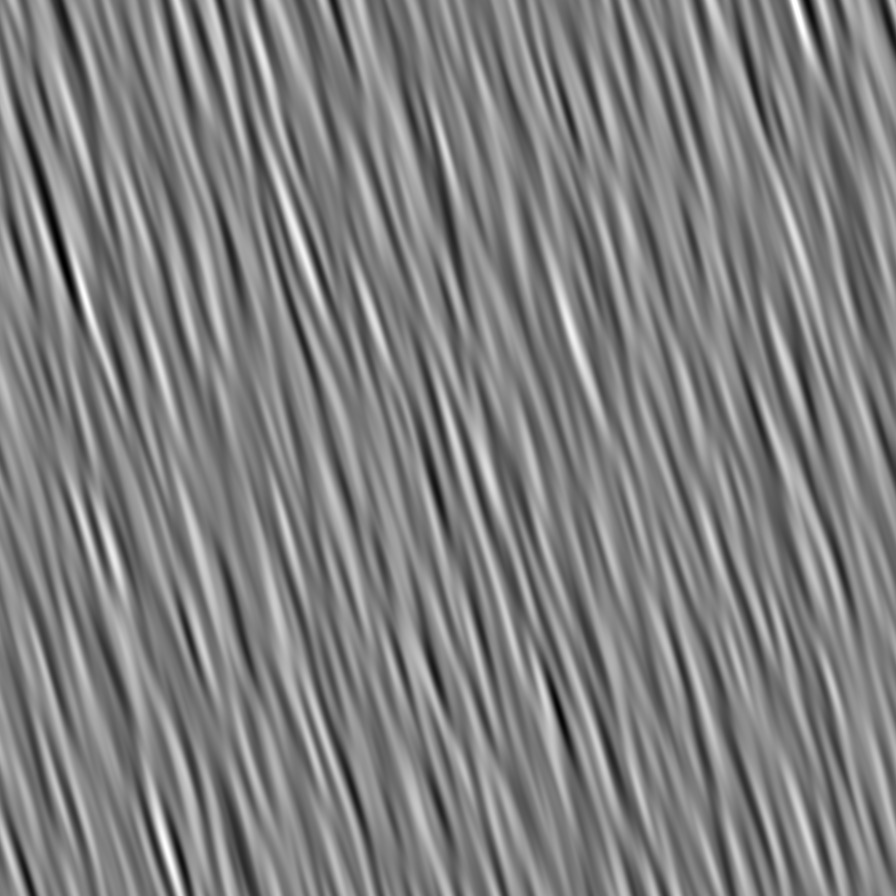
Give the GLSL for this texture, as a WebGL 2 fragment shader.

```glsl
#version 300 es
precision highp float;

// Soft grey streaks leaning down to the right, like brushed fibres.
// Several layers of gradient noise, stretched along slightly different
// directions, are summed so the streaks merge, taper and cross.

uniform vec2 u_resolution;
out vec4 fragColor;

// Random pair in -1..1 for a lattice point of one layer.
vec2 hash(vec2 cell, float layer) {
    vec3 p = fract(vec3(cell.xyx + layer * 17.3) * vec3(0.1031, 0.1030, 0.0973));
    p += dot(p, p.yzx + 33.33);
    return 2.0 * fract((p.xx + p.yz) * p.zy) - 1.0;
}

// Slope contribution of one lattice corner; slopes run almost only across the streak.
float corner(vec2 cell, vec2 offset, vec2 local, float layer) {
    vec2 slope = hash(cell + offset, layer) * vec2(1.0, 0.06);
    return dot(slope, local - offset);
}

float gradientNoise(vec2 p, float layer) {
    vec2 cell = floor(p);
    vec2 f = p - cell;
    vec2 fade = f * f * f * (f * (f * 6.0 - 15.0) + 10.0);
    float low = mix(corner(cell, vec2(0, 0), f, layer),
                    corner(cell, vec2(1, 0), f, layer), fade.x);
    float high = mix(corner(cell, vec2(0, 1), f, layer),
                     corner(cell, vec2(1, 1), f, layer), fade.x);
    return mix(low, high, fade.y);
}

void main() {
    vec2 uv = gl_FragCoord.xy / u_resolution.y;

    // Sum the layers, each with its own lean, streak width and phase.
    float streaks = 0.0;
    for (int i = 0; i < 8; i++) {
        float layer = float(i);
        float vary = fract(layer * 0.618 + 0.2);
        float lean = 0.28 + 0.016 * (layer - 3.5);
        vec2 across = vec2(cos(lean), sin(lean));
        vec2 along = vec2(-across.y, across.x);
        vec2 p = vec2(dot(uv, across), dot(uv, along));
        p *= vec2(mix(60.0, 74.0, vary), mix(6.0, 7.5, vary));
        streaks += gradientNoise(p + vec2(40.37, 20.71) * (layer + 1.0), layer);
    }

    // Centre on mid grey.
    float grey = 0.5 + 0.375 * streaks;
    fragColor = vec4(vec3(clamp(grey, 0.0, 1.0)), 1.0);
}
```
